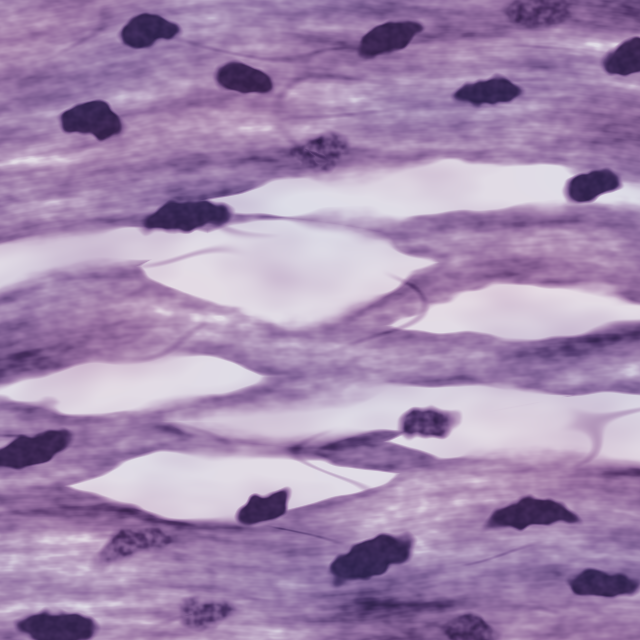
Write a WebGL 2 fragment shader that draws this texture.

```glsl
#version 300 es
precision highp float;

#define GAP_COUNT 8
#define NUCLEUS_COUNT 20
#define TISSUE_TONE 2.55
#define GAP_TONE 0.2
#define NUCLEUS_TONE 5.8
#define FADED_TONE 4.6
#define FIBRE_SCALE vec2(4.5, 26.0)
#define GRAIN_SCALE vec2(34.0, 62.0)
#define EDGE_SOFTNESS 0.004
#define GOLDEN 0.618034

uniform vec2 u_resolution;
out vec4 fragColor;

vec2 hash2(vec2 p) {
    vec3 q = fract(p.xyx * vec3(0.1031, 0.1030, 0.0973));
    q += dot(q, q.yzx + 33.33);
    return fract((q.xx + q.yz) * q.zy);
}

float cornerSlope(vec2 cell, vec2 offset) {
    float angle = 6.2832 * hash2(cell).x;
    return dot(vec2(cos(angle), sin(angle)), offset);
}

float gradientNoise(vec2 p) {
    vec2 i = floor(p), f = fract(p);
    vec2 u = f * f * f * (f * (f * 6.0 - 15.0) + 10.0);
    vec2 e = vec2(1.0, 0.0);
    float low = mix(cornerSlope(i, f), cornerSlope(i + e.xy, f - e.xy), u.x);
    float high = mix(cornerSlope(i + e.yx, f - e.yx), cornerSlope(i + e.xx, f - e.xx), u.x);
    return mix(low, high, u.y);
}

float fbm(vec2 p, int octaves) {
    float sum = 0.0, amplitude = 1.0;
    for (int k = 0; k < octaves; k++) {
        sum += amplitude * gradientNoise(p);
        p = p * 2.03 + vec2(17.3, 9.1);
        amplitude *= 0.5;
    }
    return sum;
}

// Stain colours from pale ground (0) to dense chromatin (6)
vec3 stain(float tone) {
    vec3 ramp[7] = vec3[7](
        vec3(0.88, 0.86, 0.90), vec3(0.75, 0.66, 0.78), vec3(0.66, 0.54, 0.70),
        vec3(0.58, 0.44, 0.64), vec3(0.48, 0.35, 0.56), vec3(0.33, 0.22, 0.43),
        vec3(0.20, 0.13, 0.30));
    vec3 colour = ramp[0];
    for (int k = 1; k < 7; k++)
        colour = mix(colour, ramp[k], clamp(tone - float(k - 1), 0.0, 1.0));
    return colour;
}

// Bends the plane so that fibres arch gently across the canvas
vec2 fibreFlow(vec2 p) {
    float arch = 0.17 * p.x - 0.15 * p.x * p.x;
    return vec2(p.x, p.y - arch + 0.07 * gradientNoise(p * vec2(1.7, 2.6) + 3.7));
}

// Positive inside the pointed, lens-shaped openings between fibres
float gapDepth(vec2 flow) {
    float depth = -1.0;
    for (int k = 0; k < GAP_COUNT; k++) {
        float id = float(k);
        vec2 r = hash2(vec2(id, 41.0));
        float along = (flow.x - fract(id * GOLDEN + 0.35)) / mix(0.22, 0.42, r.x);
        float height = mix(0.2, 0.68, (id + 0.5) / float(GAP_COUNT)) + 0.03 * (r.y - 0.5);
        float halfWidth = mix(0.03, 0.07, r.y) * (1.0 - along * along);
        depth = max(depth, halfWidth - abs(flow.y - height));
    }
    return depth + 0.022 * fbm(flow * vec2(5.0, 15.0) + 8.0, 3);
}

float tissueTone(vec2 p, vec2 flow) {
    float patches = fbm(flow * vec2(2.2, 5.5) + 21.0, 3);
    float fibres = fbm(flow * FIBRE_SCALE + 5.0, 4);
    float grain = fbm(p * GRAIN_SCALE, 2);
    return TISSUE_TONE + 2.5 * patches + 2.3 * fibres + 1.1 * grain;
}

// Lays bent, uneven nuclei over the tone, crowded towards top and bottom
float addNuclei(vec2 p, float tone) {
    vec2 wobble = 0.012 * vec2(fbm(p * 24.0, 2), fbm(p * 24.0 + 50.0, 2));
    float chromatin = fbm(p * vec2(55.0, 65.0) + 13.0, 2);
    for (int k = 0; k < NUCLEUS_COUNT; k++) {
        float id = float(k);
        vec2 r = hash2(vec2(id, 7.0)), s = hash2(vec2(id, 19.0));
        float rank = 2.0 * (id + 0.5) / float(NUCLEUS_COUNT) - 1.0;
        float height = 0.5 + 0.5 * sign(rank) * pow(abs(rank), 0.42);
        vec2 centre = vec2(fract(id * GOLDEN + 0.1), height) + 0.05 * (r - 0.5);
        float angle = mix(-0.3, 0.5, s.x), c = cos(angle), n = sin(angle);
        vec2 q = mat2(c, -n, n, c) * (p - centre) + wobble;
        q.y += 8.0 * (r.x - 0.5) * q.x * q.x;
        vec2 size = vec2(mix(0.038, 0.072, r.y), mix(0.018, 0.028, s.y));
        float depth = (1.0 - length(q / size)) * size.y;
        float faded = smoothstep(0.5, 0.95, hash2(vec2(id, 73.0)).y);
        float soft = EDGE_SOFTNESS * (1.0 + faded);
        float shade = mix(NUCLEUS_TONE, FADED_TONE, faded) + (0.5 + 1.5 * faded) * chromatin;
        tone = mix(tone, max(tone, shade), smoothstep(-soft, soft, depth));
    }
    return tone;
}

void main() {
    vec2 p = gl_FragCoord.xy / u_resolution.y;
    vec2 flow = fibreFlow(p);
    float tone = tissueTone(p, flow);

    // Openings with a darker fibre along their rim
    float depth = gapDepth(flow);
    float rim = (depth + 0.012) / 0.009;
    tone += 0.8 * exp(-rim * rim);
    float blur = mix(EDGE_SOFTNESS, 0.022, smoothstep(-0.1, 0.3, gradientNoise(p * 5.0 + 31.0)));
    float ground = GAP_TONE + 0.8 * fbm(flow * vec2(4.0, 9.0) + 60.0, 3);
    tone = mix(tone, ground, smoothstep(-blur, blur, depth));

    // Fine loose strands
    float strand = 1.0 - smoothstep(0.0, 0.045, abs(gradientNoise(flow * vec2(3.5, 9.0) + 77.0)));
    tone += 1.1 * strand * smoothstep(0.0, 0.3, gradientNoise(p * 5.0 + 90.0));

    tone = addNuclei(p, max(tone, 0.0));
    float warmth = gradientNoise(flow * vec2(3.0, 7.0) + 44.0);
    fragColor = vec4(stain(tone) + warmth * vec3(0.03, -0.01, -0.015), 1.0);
}
```
